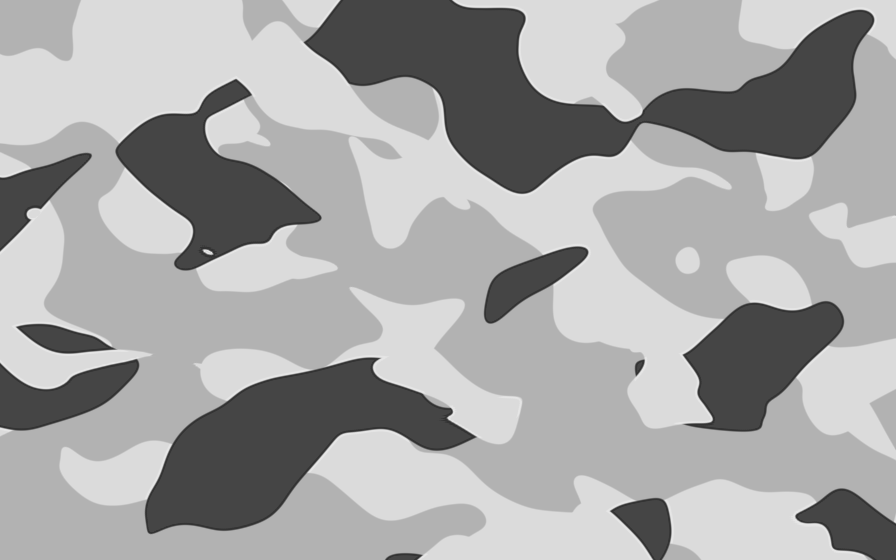
Give the GLSL for this pattern, as a Shadertoy shader.

```glsl
vec2 latticeGradient(vec2 cell) {
    float angle = 6.2831853 * fract(sin(dot(cell, vec2(127.1, 311.7))) * 43758.55);
    return vec2(cos(angle), sin(angle));
}

float gradientNoise(vec2 p) {
    vec2 cell = floor(p), f = fract(p);
    vec2 blend = f * f * f * (f * (f * 6.0 - 15.0) + 10.0);
    vec2 right = vec2(1, 0), up = vec2(0, 1);
    float bottom = mix(dot(latticeGradient(cell), f),
                       dot(latticeGradient(cell + right), f - right), blend.x);
    float top = mix(dot(latticeGradient(cell + up), f - up),
                    dot(latticeGradient(cell + 1.0), f - 1.0), blend.x);
    return mix(bottom, top, blend.y);
}

// Wide, lobed patches: stretched noise with a wavy outline
float patchField(vec2 p, float scale, float tilt, vec2 seed) {
    vec2 wave = p * 5.0 + seed;
    p += 0.12 * vec2(gradientNoise(wave), gradientNoise(wave + 37.3));
    p.y -= tilt * p.x;
    vec2 q = p * scale * vec2(2.7, 4.4) + seed;
    return gradientNoise(q) + 0.35 * gradientNoise(q * 2.1 + 11.4);
}

// Approximate signed distance to the patch edge, in canvas heights
float edgeDistance(float field) {
    float slope = length(vec2(dFdx(field), dFdy(field)));
    return field / (slope * iResolution.y + 1e-5);
}

float coverage(float distance) {
    float softness = max(0.0018, 0.6 / iResolution.y);
    return smoothstep(-softness, softness, distance);
}

void mainImage(out vec4 fragColor, in vec2 fragCoord) {
    vec2 p = fragCoord / iResolution.y;

    float pale = edgeDistance(patchField(p, 1.1, -0.2, vec2(13.7, 5.2)) - 0.043);
    float dark = edgeDistance(patchField(p, 1.0, 0.12, vec2(41.3, 22.6)) - 0.14);
    float overlay = edgeDistance(patchField(p, 1.2, -0.25, vec2(71.9, 63.4)) - 0.275);

    // Crisp rims where dark meets pale
    float darkEdge = min(dark, -overlay);
    float paleRim = smoothstep(-0.0055, -0.003, darkEdge);
    float paleTone = 0.86 + 0.04 * paleRim;
    float darkTone = mix(0.20, 0.27, smoothstep(0.003, 0.005, darkEdge));

    // Mid grey ground, pale patches, dark patches, pale overlaps
    float tone = mix(0.70, paleTone, coverage(pale));
    tone = mix(tone, darkTone, coverage(dark));
    tone = mix(tone, paleTone, coverage(overlay));
    fragColor = vec4(vec3(tone), 1.0);
}
```
